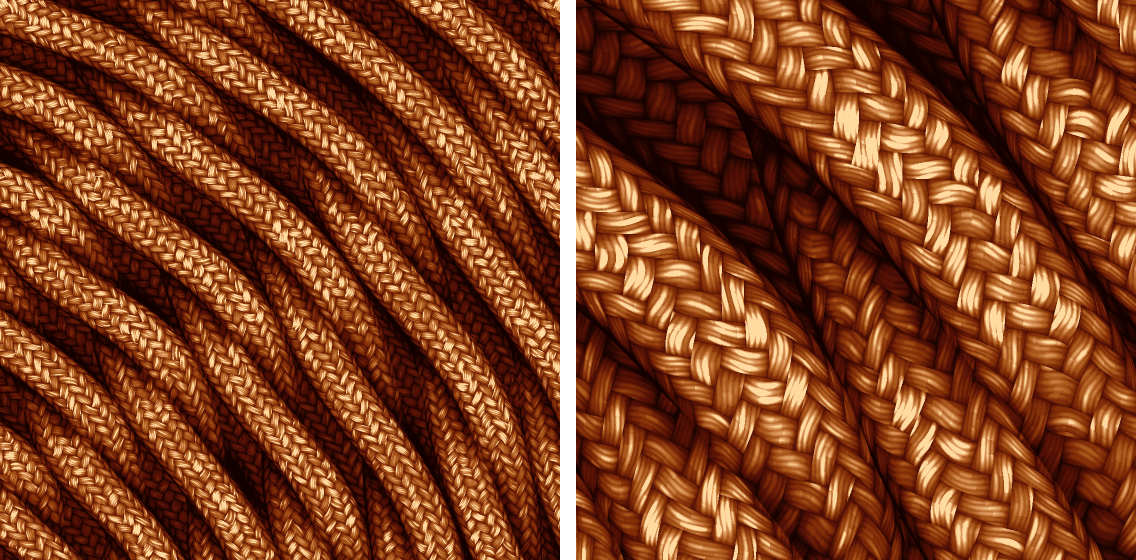
Left: the whole. Right: its middle third, enlarged.
Reproduce this texture procedurally as a Shadertoy shader.

```glsl
// Rows of twisted copper-coloured cords, each made of two braided silky strands.

const float PI = 3.14159265;

float hash(vec2 p) {
    return fract(sin(dot(p, vec2(12.99, 78.23))) * 4375.85);
}

// Near-black brown through copper to pale gold
vec3 copperRamp(float tone) {
    vec3 c = mix(vec3(0.07, 0.005, 0.0), vec3(0.32, 0.06, 0.02), smoothstep(0.03, 0.18, tone));
    c = mix(c, vec3(0.51, 0.18, 0.03), smoothstep(0.16, 0.34, tone));
    c = mix(c, vec3(0.67, 0.35, 0.11), smoothstep(0.34, 0.54, tone));
    c = mix(c, vec3(0.84, 0.56, 0.33), smoothstep(0.54, 0.76, tone));
    return mix(c, vec3(1.0, 0.86, 0.63), smoothstep(0.76, 1.0, tone));
}

// Two-over-two braid; x = along the strand, y = angle around it.
// Returns plait height and filament glint.
vec2 braid(vec2 p, float seed) {
    p += vec2(0.0022, 0.05) * sin(p.yx * vec2(5.0, 71.0) + seed);
    vec2 diagonals = vec2(p.x * 47.0 + p.y * 2.3, p.x * 47.0 - p.y * 2.3);
    vec2 cell = floor(diagonals), f = diagonals - cell;
    float q = floor(mod(cell.x - cell.y + 0.5, 4.0));
    bool rising = q < 2.0;
    float across = rising ? f.x : f.y;
    float along = rising ? (1.0 - q + f.y) * 0.5 : (q - 2.0 + f.x) * 0.5;
    vec2 id = rising ? vec2(cell.x, cell.y - 1.0 + q) : vec2(cell.y + 77.0, cell.x - q + 2.0);
    id += seed;

    float filament = across * 4.0 + 0.6 * sin(along * 4.0 + id.x);
    float row = floor(filament);
    float thread = hash(id * 1.7 + row * 5.3);
    float fleck = hash(id * 2.3 + vec2(row, floor(along * 4.0 + 3.0 * thread)));
    float groove = 0.5 - 0.5 * cos(2.0 * PI * filament);
    float arch = sin(PI * along);
    float height = sqrt(max(sin(PI * across) * arch, 0.0));

    // Each filament catches the light at its own spot, leaving ragged glints
    float spot = (along - 0.25 - 0.5 * hash(id + row * 3.1)) * 3.6;
    float shine = exp(-spot * spot) * smoothstep(0.15, 0.75, thread) * (0.6 + 0.6 * fleck);
    shine *= (0.35 + 0.65 * groove) * (rising ? 1.15 : 0.7) * (0.35 + 1.1 * hash(id));
    return vec2(height * (0.42 + 0.25 * groove + 0.3 * thread + 0.25 * fleck), shine);
}

vec3 cords(vec2 uv) {
    // Cords follow wide arcs around a point beyond the left edge
    vec2 fromCentre = uv + vec2(0.80, 0.34);
    float radius = length(fromCentre);
    float angle = atan(fromCentre.y, fromCentre.x);
    radius += 0.004 * sin(angle * 9.0 + radius * 3.0) + 0.002 * sin(angle * 17.0 - radius * 8.0);

    const float pitch = 0.16, strandRadius = 0.046, sway = 0.037;
    float nearest = floor((radius - 0.065) / pitch);
    float top = -1.0, tone = 0.0;

    // Whole steps are the upper cords, half steps a dim layer beneath them
    for (int i = -2; i <= 2; i++) {
        float cord = nearest + float(i) * 0.5;
        bool deep = i % 2 != 0;
        float axis = 0.065 + (cord + 0.5) * pitch;
        float offAxis = radius - axis;
        float phase = (0.13 - angle) * 11.0 + 1.2 * (hash(vec2(cord, 3.0)) - 0.5)
                    + 0.15 * sin(angle * 7.0 + cord * 2.4);

        for (int j = 0; j < 2; j++) {
            float turn = phase + float(j) * PI;
            float offset = sway * sin(turn), depth = cos(turn);
            float d = (offAxis - offset) / strandRadius;
            if (abs(d) >= 1.0) continue;
            float bulge = sqrt(1.0 - d * d);
            float z = sway * depth + strandRadius * bulge - (deep ? 0.09 : 0.0);
            if (z <= top) continue;
            top = z;

            // Braided surface, rolling slowly with the twist
            float along = -angle * axis;
            float seed = floor(cord * 14.0) + float(j) * 31.0;
            vec2 weave = braid(vec2(along, asin(d) + 0.25 * turn), seed);

            // Round shading, depth, and the shadow of the partner strand
            float lit = clamp(pow(bulge, 1.25) * 1.12 + d * 0.1, 0.0, 1.0);
            lit *= mix(0.55, 1.0, smoothstep(-1.0, 0.3, depth));
            float gap = abs(offAxis + offset) - strandRadius;
            float shadow = mix(0.3, 1.0, smoothstep(0.0, 0.03, gap));
            lit *= mix(1.0, shadow, smoothstep(0.2, -0.3, depth));
            if (deep) lit *= 0.27;
            float sheen = 0.95 + 0.22 * sin(along * 19.0 + seed) + 0.15 * sin(along * 43.0 + d * 2.0);
            tone = lit * (0.15 + 0.70 * weave.x) + lit * lit * sheen * weave.y * 1.15;
        }
    }
    return copperRamp(tone);
}

void mainImage(out vec4 fragColor, in vec2 fragCoord) {
    // Average a small grid of samples to smooth every edge
    vec3 color = vec3(0.0);
    for (int k = 0; k < 4; k++) {
        vec2 jitter = vec2(k % 2, k / 2) * 0.5 - 0.25;
        color += cords((fragCoord + jitter) / iResolution.y);
    }
    fragColor = vec4(color / 4.0, 1.0);
}
```
